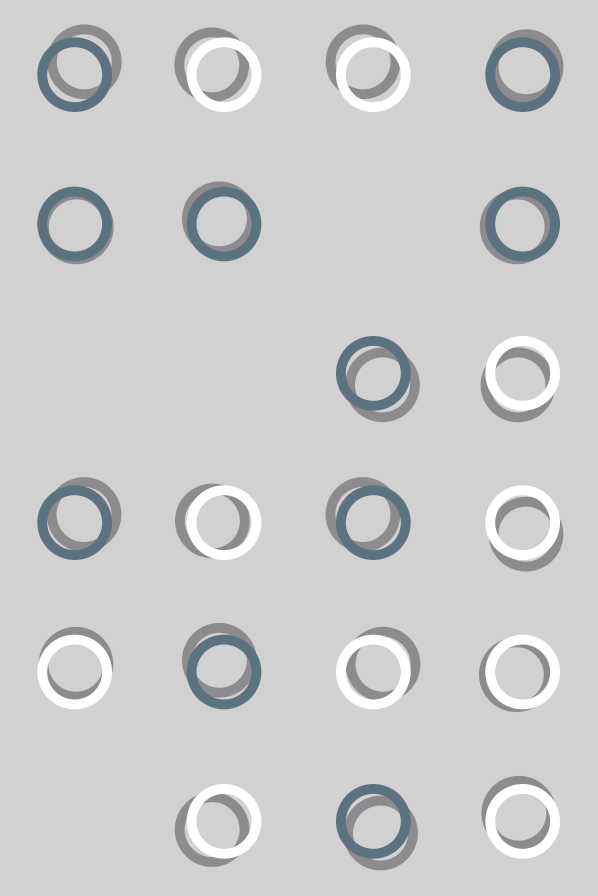
Give the GLSL for this pattern, as a Shadertoy shader.

```glsl
// Rings on a flat grey ground in a grid of 4 by 6 cells, some left empty.
// Each white or slate ring covers a grey shadow ring, whose drift from the
// cell centre follows sines down each column.

const float ROWS = 6.0;
const float LAST_COLUMN = 3.0;

// Ring size, as a share of the cell
const float RING_RADIUS = 0.217;
const float RING_HALF_WIDTH = 0.033;

const vec3 GROUND = vec3(0.82);
const vec3 SHADOW = vec3(0.55, 0.55, 0.56);
const vec3 SLATE = vec3(0.36, 0.45, 0.49);
const vec3 WHITE = vec3(1.0);

// Coverage of a ring centred on the origin
float ringMask(vec2 p, float radius, float halfWidth, float pixel) {
    float d = abs(length(p) - radius) - halfWidth;
    return clamp(0.5 - d / pixel, 0.0, 1.0);
}

// Empty cells step down a slant every three rows, near the top left
bool isEmpty(float column, float row) {
    float slant = floor(2.9 - 0.6 * column);
    return mod(row, 3.0) == slant && 2.0 * column + row < 6.0;
}

// Even rows: every third cell on a diagonal; odd rows: alternate cells
bool isSlate(float column, float row) {
    if (mod(row, 2.0) < 0.5) return mod(column - row + 6.0, 3.0) < 0.5;
    return row < 2.0 || mod(column, 2.0) < 0.5;
}

// Shadow drift: one sine per axis, tuned by column
vec2 shadowDrift(int column, float row) {
    vec4 lean = vec4(0.035, -0.062, 0.016, -0.016);
    vec4 swing = vec4(0.031, 0.031, 0.086, 0.039);
    vec4 swayPhase = vec4(0.3, 4.0, 3.0, 0.0);
    vec4 liftRate = vec4(1.8, 1.85, 1.8, 0.9);
    vec4 liftPhase = vec4(0.0, -0.7, 0.0, 0.9);
    float sway = lean[column] + swing[column] * cos(2.15 * row + swayPhase[column]);
    float lift = 0.086 * cos(liftRate[column] * row + liftPhase[column]);
    return vec2(sway, lift);
}

void mainImage(out vec4 fragColor, in vec2 fragCoord) {
    // Square cells, with rows counted from the top
    float pixel = ROWS / iResolution.y;
    vec2 grid = fragCoord * pixel;
    float column = clamp(floor(grid.x), 0.0, LAST_COLUMN);
    float row = ROWS - 1.0 - floor(grid.y);
    vec2 p = grid - vec2(column, floor(grid.y)) - 0.5;

    // Shadow first, then the ring on top
    vec3 color = GROUND;
    if (!isEmpty(column, row)) {
        vec2 drift = shadowDrift(int(column), row);
        vec3 ringColor = isSlate(column, row) ? SLATE : WHITE;
        color = mix(color, SHADOW, ringMask(p - drift, RING_RADIUS, RING_HALF_WIDTH, pixel));
        color = mix(color, ringColor, ringMask(p, RING_RADIUS, RING_HALF_WIDTH, pixel));
    }
    fragColor = vec4(color, 1.0);
}
```
